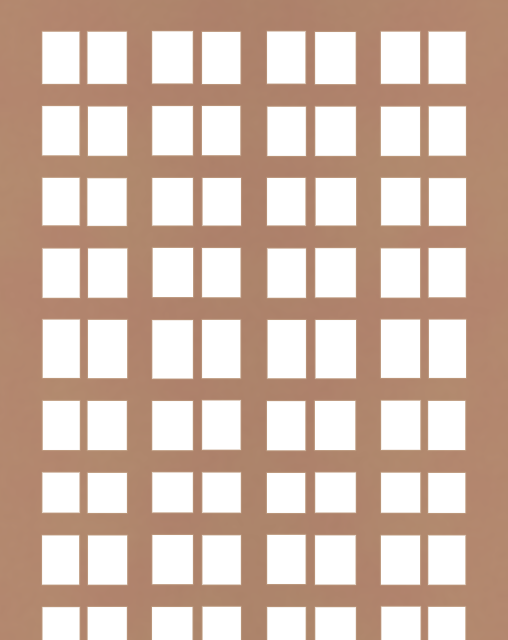
Give the GLSL for this pattern, as a Shadertoy shader.

```glsl
// Lengths are fractions of the canvas height
const int ROWS = 9;
const int COLS = 4;
const float TOP_MARGIN = 0.0495;
const float ROW_GAP = 0.0353;
const float ROW_HEIGHT[ROWS] = float[](0.0814, 0.0768, 0.0742, 0.0768, 0.0911,
                                       0.0768, 0.0625, 0.0768, 0.0768);
// Inner and outer edge of each pane, measured from the mirror axis
const vec2 COL_SPAN[COLS] = vec2[](vec2(0.0208, 0.0807), vec2(0.0957, 0.1589),
                                   vec2(0.1986, 0.2598), vec2(0.2728, 0.3307));
const vec3 PANE_COLOR = vec3(1.0);
const vec3 WALL_ROSE  = vec3(0.690, 0.512, 0.424);
const vec3 WALL_OLIVE = vec3(0.690, 0.535, 0.427);
const vec3 RIM_COLOR  = vec3(0.780, 0.660, 0.540);
const float RIM_WIDTH = 0.0013;
const float RIM_STRENGTH = 0.55;
const float EDGE_JITTER = 0.0006;
const float SIDE_LIGHT = 0.035;
const float MOTTLE_SCALE = 5.0;
const float GRAIN_SCALE = 65.0;
const float GRAIN_STRENGTH = 0.008;

vec2 hash2(vec2 p) {
    p = vec2(dot(p, vec2(127.1, 311.7)), dot(p, vec2(269.5, 183.3)));
    return 2.0 * fract(sin(p) * 43758.5) - 1.0;
}

float gradientNoise(vec2 p) {
    vec2 i = floor(p), f = fract(p);
    vec2 u = f * f * f * (f * (f * 6.0 - 15.0) + 10.0);
    vec2 e = vec2(1.0, 0.0);
    float a = dot(hash2(i), f);
    float b = dot(hash2(i + e.xy), f - e.xy);
    float c = dot(hash2(i + e.yx), f - e.yx);
    float d = dot(hash2(i + e.xx), f - e.xx);
    return mix(mix(a, b, u.x), mix(c, d, u.x), u.y);
}

float boxDistance(vec2 p, vec2 halfSize) {
    vec2 d = abs(p) - halfSize;
    return length(max(d, 0.0)) + min(max(d.x, d.y), 0.0);
}

// Signed distance to the nearest pane; p.y runs down from the top
float paneDistance(vec2 p) {
    float side = p.x < 0.0 ? -1.0 : 1.0;
    float nearest = 1.0;
    float top = TOP_MARGIN;
    for (int row = 0; row < ROWS; row++) {
        float height = ROW_HEIGHT[row];
        for (int col = 0; col < COLS; col++) {
            vec2 span = COL_SPAN[col];
            vec2 center = vec2(0.5 * (span.x + span.y), top + 0.5 * height);
            vec2 halfSize = 0.5 * vec2(span.y - span.x, height);
            vec2 jitter = EDGE_JITTER * hash2(vec2(side * float(col + 1), row));
            nearest = min(nearest, boxDistance(vec2(abs(p.x), p.y) - center - jitter, halfSize));
        }
        top += height + ROW_GAP;
    }
    return nearest;
}

// Mirrored rose and olive mottling, lighter toward the sides
vec3 wallColor(vec2 p) {
    vec2 q = vec2(abs(p.x), p.y);
    float mottle = gradientNoise(q * MOTTLE_SCALE)
                 + 0.5 * gradientNoise(q * MOTTLE_SCALE * 2.3 + 7.0);
    vec3 wall = mix(WALL_ROSE, WALL_OLIVE, smoothstep(-0.45, 0.45, mottle));
    wall *= 1.0 + SIDE_LIGHT * (smoothstep(0.0, 0.4, q.x) - 0.5);
    return wall + GRAIN_STRENGTH * gradientNoise(p * GRAIN_SCALE);
}

void mainImage(out vec4 fragColor, in vec2 fragCoord) {
    vec2 p = vec2(fragCoord.x - 0.5 * iResolution.x, iResolution.y - fragCoord.y) / iResolution.y;
    float pixel = 1.0 / iResolution.y;
    float d = paneDistance(p);

    // Wall, soft rim, then pane
    vec3 color = wallColor(p);
    float rim = 1.0 - smoothstep(0.0, RIM_WIDTH + pixel, d);
    color = mix(color, RIM_COLOR, RIM_STRENGTH * rim);
    float pane = 1.0 - smoothstep(-0.6 * pixel, 0.6 * pixel, d);
    fragColor = vec4(mix(color, PANE_COLOR, pane), 1.0);
}
```
